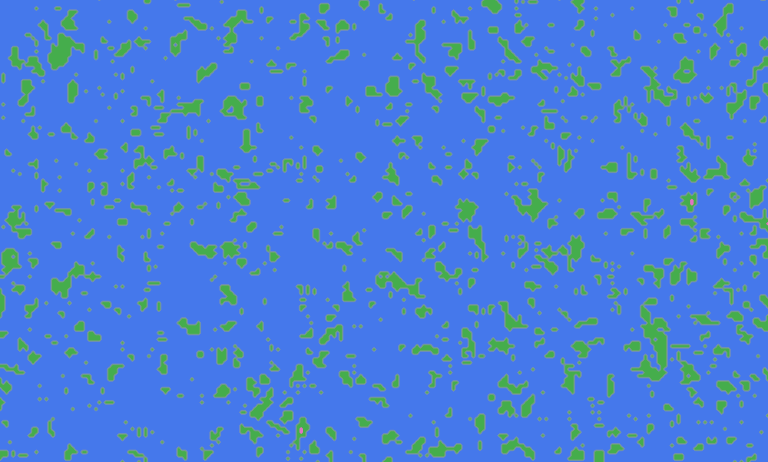
Write a WebGL 1 fragment shader that draws this pattern.

```glsl
precision highp float;
// Jagged green islets with pale shorelines scattered over a flat blue sea.

uniform vec2 u_resolution;

const float CELLS_ACROSS = 232.0;

float hash(vec2 p) {
  vec3 q = fract(p.xyx * vec3(0.1031, 0.1030, 0.0973));
  q += dot(q, q.yzx + 33.33);
  return fract((q.x + q.y) * q.z);
}

float valueNoise(vec2 p) {
  vec2 i = floor(p);
  vec2 f = fract(p);
  f = f * f * (3.0 - 2.0 * f);
  float low = mix(hash(i), hash(i + vec2(1.0, 0.0)), f.x);
  float high = mix(hash(i + vec2(0.0, 1.0)), hash(i + vec2(1.0, 1.0)), f.x);
  return mix(low, high, f.y);
}

// Majority vote over a 3x3 block of random cells: x is land, y is a rare peak.
vec2 terrain(vec2 cell) {
  float density = mix(0.17, 0.46, valueNoise(cell / 6.0 + 71.0));
  float votes = 0.0;
  for (int y = -1; y <= 1; y++) {
    for (int x = -1; x <= 1; x++) {
      votes += step(hash(cell + vec2(float(x), float(y))), density);
    }
  }
  return step(vec2(4.5, 8.5), vec2(votes));
}

// Approximate distance to the 0.5 contour between four corner values.
float contourDistance(float a, float b, float c, float d, vec2 f) {
  float value = mix(mix(a, b, f.x), mix(c, d, f.x), f.y);
  vec2 slope = vec2(mix(b - a, d - c, f.y), mix(c - a, d - b, f.x));
  return (value - 0.5) / max(length(slope), 0.5);
}

void main() {
  float pixel = CELLS_ACROSS / u_resolution.x;
  vec2 p = gl_FragCoord.xy * pixel + 20.0;
  vec2 cell = floor(p);
  vec2 f = fract(p);

  vec2 a = terrain(cell);
  vec2 b = terrain(cell + vec2(1.0, 0.0));
  vec2 c = terrain(cell + vec2(0.0, 1.0));
  vec2 d = terrain(cell + vec2(1.0, 1.0));
  float shore = contourDistance(a.x, b.x, c.x, d.x, f);
  float summit = contourDistance(a.y, b.y, c.y, d.y, f);

  vec3 sea = vec3(0.27, 0.47, 0.92);
  vec3 grass = vec3(0.27, 0.68, 0.30);
  vec3 shoreline = vec3(0.58, 0.62, 0.58);
  vec3 peak = vec3(0.88, 0.45, 0.76);

  // Fill, peaks and a thin translucent outline
  vec3 color = mix(sea, grass, clamp(shore / pixel + 0.5, 0.0, 1.0));
  color = mix(color, peak, clamp(summit / pixel + 0.6, 0.0, 1.0));
  float outline = 1.0 - smoothstep(-0.5, 0.5, (abs(shore) - 0.26) / pixel);
  color = mix(color, shoreline, 0.52 * outline);

  gl_FragColor = vec4(color, 1.0);
}
```
